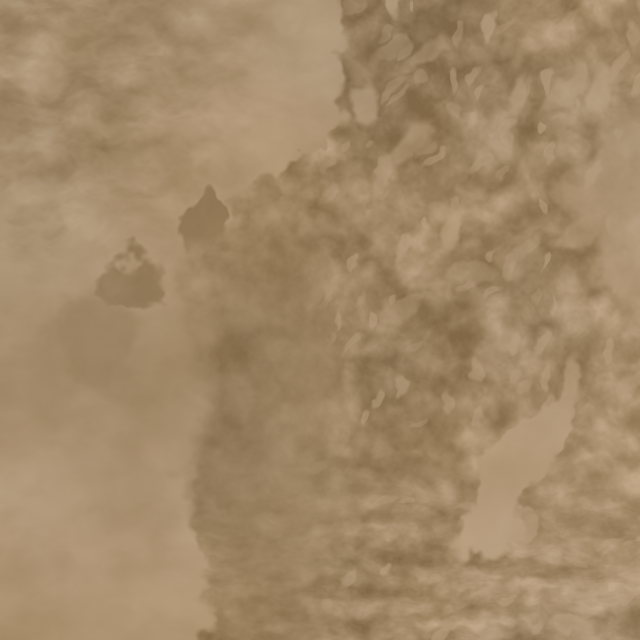
This texture is drawn by a three.js fragment shader. Its source:

```glsl
// Weathered plaster: a smooth pale coat on the left breaks off along a ragged
// border and bares mottled brown stone on the right, strewn with pale flakes.
// One tone value is built from warped layered and cellular noise, then coloured.

varying vec2 vUv;

const vec3 DARK_EARTH = vec3(0.55, 0.45, 0.32);
const vec3 MID_EARTH = vec3(0.63, 0.53, 0.40);
const vec3 PALE_PLASTER = vec3(0.72, 0.62, 0.50);
const vec3 WARM_STAIN = vec3(0.012, 0.0, -0.018);

const float OUTLINE_WARP = 0.10;    // raggedness of border, chips and flakes
const float GRAIN_WARP = 0.035;     // slight curl of the mottling
const float PLASTER_TONE = 0.65;
const float STONE_TONE = 0.34;
const float STONE_CONTRAST = 1.3;
const float PLASTER_CONTRAST = 0.6;
const float FLAKE_TONE = 0.92;
const float CHIP_TONE = 0.12;
const float GAIN = 1.22;            // overall contrast about the middle tone
const float MID_TONE = 0.47;

float hash(vec2 p) {
  vec3 q = fract(p.xyx * 0.1031);
  q += dot(q, q.yzx + 33.33);
  return fract((q.x + q.y) * q.z);
}

vec2 hash2(vec2 p) { return vec2(hash(p), hash(p + 57.3)); }

mat2 turn(float a) { return mat2(cos(a), -sin(a), sin(a), cos(a)); }

float noise(vec2 p) {
  vec2 i = floor(p), f = fract(p);
  f = f * f * (3.0 - 2.0 * f);
  return mix(mix(hash(i), hash(i + vec2(1.0, 0.0)), f.x),
             mix(hash(i + vec2(0.0, 1.0)), hash(i + 1.0), f.x), f.y);
}

// Layered noise, centred on zero
float layers(vec2 p) {
  float sum = 0.0, amp = 0.5;
  for (int i = 0; i < 4; i++) {
    sum += amp * (noise(p) - 0.5);
    p = turn(0.6) * p * 2.03 + 11.7;
    amp *= 0.56;
  }
  return sum;
}

// Cellular noise: distance to the nearest scattered point
float cells(vec2 p) {
  vec2 id = floor(p);
  float d = 2.0;
  for (int y = -1; y <= 1; y++)
    for (int x = -1; x <= 1; x++) {
      vec2 c = id + vec2(float(x), float(y));
      d = min(d, length(c + hash2(c) - p));
    }
  return d;
}

// Soft-edged ellipse with its long axis at the given angle
float blob(vec2 p, vec2 centre, vec2 radius, float angle, float soft) {
  return 1.0 - smoothstep(1.0 - soft, 1.0 + soft, length(turn(angle) * (p - centre) / radius));
}

// Randomly filled cells, each with one slanted flake
float flakes(vec2 p, float share, float angle) {
  vec2 id = floor(p);
  float mask = 0.0;
  for (int y = -1; y <= 1; y++)
    for (int x = -1; x <= 1; x++) {
      vec2 c = id + vec2(float(x), float(y));
      vec2 r = hash2(c + 7.1), d = turn(angle + 1.2 * (r.y - 0.5)) * (p - c - hash2(c));
      vec2 size = vec2(0.5, 0.22) * mix(0.5, 1.1, r.x);
      float flake = 1.0 - smoothstep(0.7, 1.25, length(d / size));
      mask = max(mask, flake * step(hash(c + 3.9), share) * mix(0.45, 1.0, r.y));
    }
  return mask;
}

void main() {
  vec2 p = vUv;
  vec2 bend = vec2(layers(p * 14.0), layers(p * 14.0 + 19.0));
  vec2 q = p + OUTLINE_WARP * bend;
  vec2 g = p + GRAIN_WARP * bend;

  // Smooth coat: clouded, rougher towards the upper left corner
  float worn = blob(q, vec2(0.05, 0.95), vec2(0.32, 0.3), 0.0, 0.5);
  float plaster = PLASTER_TONE + PLASTER_CONTRAST * layers(p * 5.0 + 3.0) - 0.2 * worn;
  plaster += (0.25 + 0.9 * worn) * layers(g * vec2(16.0, 26.0));
  plaster += 0.15 * smoothstep(0.25, 0.45, q.x) * smoothstep(0.65, 0.85, q.y);

  // Bare stone: blotches that flatten into level streaks near the bottom
  float level = 1.0 - smoothstep(0.1, 0.38, p.y);
  float calm = blob(q, vec2(0.41, 0.32), vec2(0.13, 0.34), 0.0, 0.4);
  float blotch = mix(layers(g * 18.0), layers(g * vec2(16.0, 38.0)), level);
  float stone = STONE_TONE + STONE_CONTRAST * mix(1.0, 0.5, calm) * blotch - 0.08 * calm;
  stone += 0.75 * layers(p * 4.5 + 31.0) + 0.4 * (0.42 - cells(g * 24.0)) * (1.0 - calm);
  stone += 0.22 * smoothstep(0.6, 1.0, p.x);
  stone -= 0.22 * blob(q, vec2(0.6, 0.87), vec2(0.08, 0.2), 0.0, 0.4);
  stone += mix(0.55, 0.3, calm) * layers(p * 42.0);

  // Flakes of coat left on the stone, and two larger remnants
  float slant = mix(1.05, 0.1, level);
  float open = smoothstep(0.46, 0.56, p.x);
  vec2 f = mix(g, q, 0.3);
  float scraps = max(flakes(f * 12.0, 0.3, slant), 0.8 * flakes(f * 25.0 + 5.0, 0.35, slant));
  stone = mix(stone, FLAKE_TONE, 0.8 * scraps * open);
  float remnant = max(blob(q, vec2(0.81, 0.27), vec2(0.15, 0.048), 1.0, 0.1),
                      0.7 * blob(q, vec2(0.99, 0.67), vec2(0.1, 0.16), 0.0, 0.2));
  stone = mix(stone, 0.82 + 0.35 * layers(g * 12.0), remnant);

  // Chips in the coat, dark on top and fading below
  float chips = max(blob(q, vec2(0.32, 0.675), vec2(0.03, 0.058), -0.15, 0.15),
                    blob(q, vec2(0.21, 0.555), vec2(0.06, 0.042), 0.5, 0.15));
  chips = max(chips, 0.45 * blob(q, vec2(0.165, 0.46), vec2(0.06, 0.07), 0.0, 0.35));
  plaster = mix(plaster, CHIP_TONE + 0.5 * layers(g * 16.0), 0.9 * chips);

  // Ragged border, crisp at both ends and blurred halfway
  float border = 0.315 + 0.22 * smoothstep(0.58, 0.88, q.y) + 0.012 * sin(17.0 * q.y);
  float blur = mix(0.007, 0.045, blob(p, vec2(p.x, 0.45), vec2(0.2), 0.0, 0.6));
  float tone = mix(plaster, stone, smoothstep(-blur, blur, q.x - border));

  // Contrast, then colour from dark earth to pale plaster
  tone = clamp(MID_TONE + GAIN * (tone - MID_TONE), -0.25, 1.2);
  vec3 colour = mix(DARK_EARTH, MID_EARTH, min(tone, 0.48) / 0.48);
  colour = mix(colour, PALE_PLASTER, max(tone - 0.48, 0.0) / 0.52);
  colour += WARM_STAIN * 2.0 * layers(p * 3.0 + 8.0);
  gl_FragColor = vec4(colour, 1.0);
}
```
